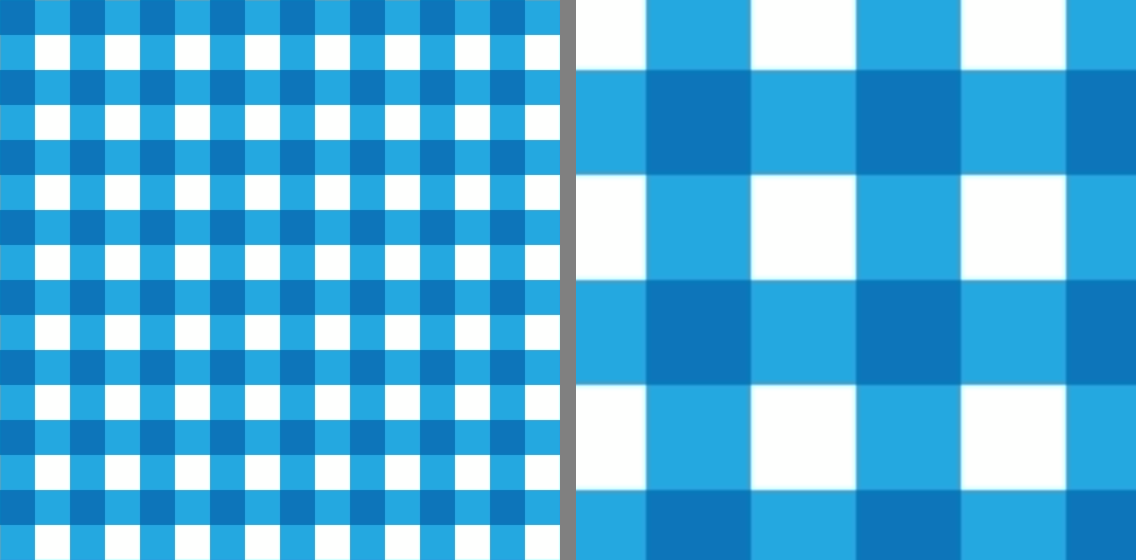
Left, the full canvas; right, a detail of the centre.
This pattern is drawn by a Shadertoy shader. Its source:

```glsl
// Blue gingham: equal stripes across and down, darker where they cross.
// Stripe coverage comes from a repeated distance; tint is blurred a little
// wider than brightness, which leaves a faint cyan fringe around the white.

#define REPEATS 8.0
#define STRIPE_WIDTH 0.5       // share of one repeat
#define EDGE_SOFTNESS 0.0013   // half width of brightness edges, canvas units
#define TINT_SOFTNESS 0.0042   // half width of colour edges, canvas units
#define WHITE_CLOTH vec3(0.995, 1.0, 0.995)
#define SINGLE_STRIPE vec3(0.14, 0.66, 0.88)
#define CROSSED_STRIPE vec3(0.05, 0.46, 0.73)

// Coverage of stripes starting at the left and top of each repeat
vec2 stripeCoverage(vec2 uv, float softness) {
    vec2 cell = vec2(uv.x, 1.0 - uv.y) * REPEATS;
    vec2 fromCentre = abs(fract(cell - 0.5 * STRIPE_WIDTH + 0.5) - 0.5);
    vec2 outside = fromCentre - 0.5 * STRIPE_WIDTH;
    float blur = softness * REPEATS;
    return 1.0 - smoothstep(-blur, blur, outside);
}

// Blend of bare cloth, one stripe and two crossing stripes
vec3 gingham(vec2 uv, float softness) {
    vec2 cover = stripeCoverage(uv, softness);
    vec3 bareRow = mix(WHITE_CLOTH, SINGLE_STRIPE, cover.x);
    vec3 stripedRow = mix(SINGLE_STRIPE, CROSSED_STRIPE, cover.x);
    return mix(bareRow, stripedRow, cover.y);
}

float luminance(vec3 colour) {
    return dot(colour, vec3(0.299, 0.587, 0.114));
}

void mainImage(out vec4 fragColor, in vec2 fragCoord) {
    vec2 uv = fragCoord / iResolution.xy;
    float pixel = 1.0 / min(iResolution.x, iResolution.y);

    // Sharp brightness over softer tint
    vec3 sharp = gingham(uv, max(EDGE_SOFTNESS, 0.7 * pixel));
    vec3 tint = gingham(uv, max(TINT_SOFTNESS, 0.7 * pixel));
    vec3 colour = tint + luminance(sharp) - luminance(tint);

    fragColor = vec4(clamp(colour, 0.0, 1.0), 1.0);
}
```
